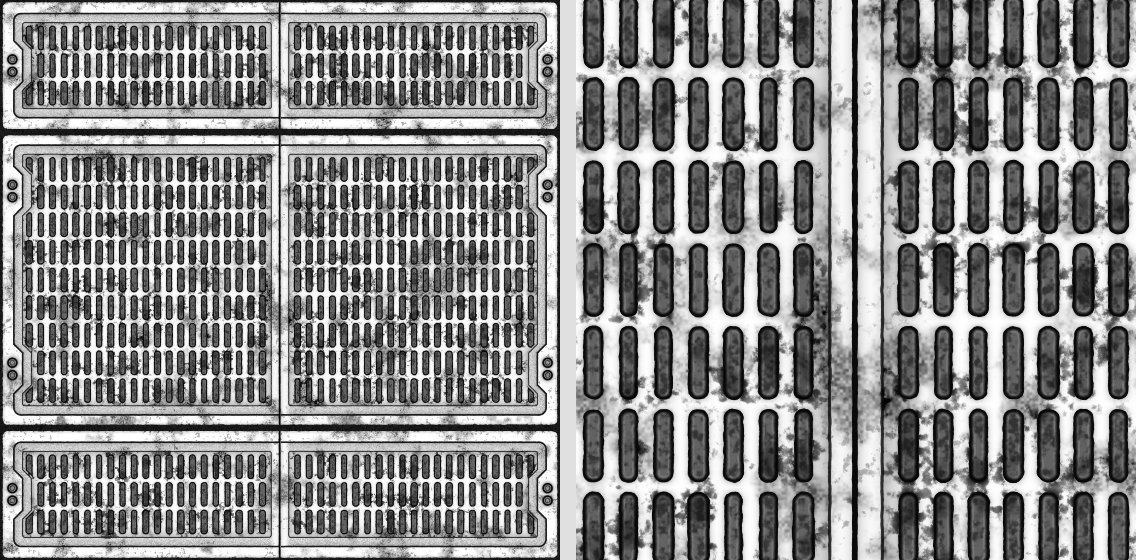
Left: the whole. Right: its middle third, enlarged.
Give the GLSL for this texture, as a WebGL 1 fragment shader.

```glsl
precision highp float;
// Worn white metal vent panels: three rows of slotted grilles split by a centre seam.
uniform vec2 u_resolution;

// Lengths are in units of 1/768 of the canvas, measured from its centre.
const float SIZE = 768.0;
const float PLATE_HALF_WIDTH = 380.5;
const float FRAME_HALF_WIDTH = 365.0;
const float RECESS_INNER = 12.0;
const float RECESS_OUTER = 353.0;
const float ROW_SPLIT = 202.5;
const float SIDE_CENTRE = 294.0;
const float MID_NOTCH = 122.0;
const vec3 MID_HALVES = vec3(198.5, 185.0, 172.5);  // plate, frame, recess
const vec3 SIDE_HALVES = vec3(87.0, 71.5, 59.0);
const vec2 NOTCH = vec2(12.0, 34.0);                // depth, half length
const vec2 SLOT_PITCH = vec2(16.0, 37.9);
const float SLOT_COLUMNS = 21.0;
const vec2 SLOT_HALF = vec2(4.6, 16.8);
const vec2 BOLT = vec2(367.0, 8.5);
const float BOLT_RADIUS = 7.0;
const float WHITE = 1.0;
const float CHANNEL = 0.82;
const float SLOT_LIGHT = 0.39;
const float SLOT_DARK = 0.2;
const float BLACK = 0.04;

float hash(vec2 p) {
  p = fract(p * vec2(0.1031, 0.1137));
  p += dot(p, p.yx + 33.33);
  return fract((p.x + p.y) * p.x * 17.0);
}

float noise(vec2 p) {
  vec2 i = floor(p), f = fract(p);
  f = f * f * (3.0 - 2.0 * f);
  return mix(mix(hash(i), hash(i + vec2(1, 0)), f.x),
             mix(hash(i + vec2(0, 1)), hash(i + vec2(1, 1)), f.x), f.y);
}

float fbm(vec2 p) {
  float sum = 0.0, amp = 0.5;
  for (int i = 0; i < 5; i++) {
    sum += amp * noise(p);
    p = mat2(1.6, 1.2, -1.2, 1.6) * p + 17.3;
    amp *= 0.5;
  }
  return sum;
}

float box(vec2 p, vec2 halfSize, float radius) {
  vec2 q = abs(p) - halfSize + radius;
  return length(max(q, 0.0)) + min(max(q.x, q.y), 0.0) - radius;
}

// Cuts a sloped notch around y = 0 into the side at x = edge.
float notched(float d, vec2 p, float edge) {
  float slope = (p.x - edge + NOTCH.y - abs(p.y)) * 0.7071;
  return max(d, min(p.x - edge + NOTCH.x, slope));
}

float fill(float d, float aa) { return 1.0 - smoothstep(-aa, aa, d); }
float line(float d, float halfWidth, float aa) { return fill(abs(d) - halfWidth, aa); }

void main() {
  vec2 uv = gl_FragCoord.xy / u_resolution;
  vec2 p = (uv - 0.5) * SIZE;
  float aa = 0.6 * SIZE / min(u_resolution.x, u_resolution.y);

  // Panel layout, mirrored on both axes
  vec2 m = abs(p);
  bool isMid = m.y < ROW_SPLIT;
  vec3 halves = isMid ? MID_HALVES : SIDE_HALVES;
  float panelY = isMid ? p.y : p.y - sign(p.y) * SIDE_CENTRE;
  vec2 local = vec2(m.x, panelY);
  vec2 notchPos = vec2(m.x, m.y - (isMid ? MID_NOTCH : SIDE_CENTRE));

  // Wear fields
  vec2 w = p + SIZE;
  float smudge = fbm(w * 0.045);
  float patches = fbm(w * 0.06 + 40.0);
  float grain = noise(w * 0.75);
  float fine = fbm(w * 0.3 + 9.0);
  float rough = (fine - 0.5) * 2.2;

  // Panel outlines
  float plate = box(local, vec2(PLATE_HALF_WIDTH, halves.x), 7.0);
  float frame = notched(box(local, vec2(FRAME_HALF_WIDTH, halves.y), 10.0), notchPos, FRAME_HALF_WIDTH);
  vec2 recessMid = vec2(0.5 * (RECESS_INNER + RECESS_OUTER), 0.0);
  vec2 recessHalf = vec2(0.5 * (RECESS_OUTER - RECESS_INNER), halves.z);
  float recess = notched(box(local - recessMid, recessHalf, 3.0), notchPos, RECESS_OUTER);

  // Worn metal with shaded channel and recess rim
  float tone = WHITE - 0.45 * smoothstep(0.48, 0.8, smudge) * (0.5 + grain);
  tone -= 0.3 * smoothstep(0.55, 0.72, fine) * smoothstep(0.35, 0.6, patches);
  float inChannel = fill(frame, aa) * smoothstep(-1.0, 8.0, m.x - 7.0);
  float channelTone = CHANNEL - 0.25 * exp(frame * 0.35) + 0.16 * (grain - 0.5);
  tone = mix(tone, min(tone, channelTone), inChannel * fill(-recess, aa));
  tone -= 0.3 * fill(recess, aa) * exp(min(recess, 0.0) * 0.14);
  tone -= 0.15 * smoothstep(-5.0, 0.0, plate + rough);

  // Slots, with uneven width and rough edges
  float column = clamp(floor(m.x / SLOT_PITCH.x), 1.0, SLOT_COLUMNS);
  float rowLimit = isMid ? 4.0 : 1.0;
  float row = clamp(floor(panelY / SLOT_PITCH.y + 0.5), -rowLimit, rowLimit);
  vec2 centre = vec2((column + 0.5) * SLOT_PITCH.x, row * SLOT_PITCH.y);
  vec2 id = vec2(column * sign(p.x) + 40.0, row + (isMid ? 20.0 : 40.0 + 9.0 * sign(p.y)));
  float halfWidth = SLOT_HALF.x + 1.1 * (hash(id * 7.3) - 0.5);
  float slot = box(local - centre, vec2(halfWidth, SLOT_HALF.y), halfWidth - 0.3);
  slot = max(slot + rough * 0.5, recess + 2.5);

  // Grime gathers around the slots
  float grime = smoothstep(0.5, 0.7, patches + 0.35 * (fine - 0.5)) * exp(-max(slot, 0.0) * 0.25);
  tone *= 1.0 - 0.85 * grime * smoothstep(0.38, 0.6, fine) * fill(recess, aa);
  tone *= 1.0 - 0.2 * exp(-max(slot, 0.0) * 0.9);
  float depth = smoothstep(-0.7, -2.3, slot);
  float mottle = smoothstep(0.25, 0.68, fine + 0.3 * (grain - 0.3));
  float slotTone = mix(BLACK, mix(SLOT_DARK, SLOT_LIGHT, mottle), depth);
  slotTone += 0.07 * line(slot + 2.4, 0.4, aa);
  slotTone *= 1.0 - 0.4 * smoothstep(0.52, 0.7, patches);
  tone = mix(tone, slotTone, fill(slot, aa));

  // Creases, seam and gaps
  tone = mix(tone, BLACK, 0.92 * line(frame + rough * 0.3, 1.1, aa) * step(1.0, m.x));
  tone = mix(tone, BLACK, 0.82 * line(recess + rough * 0.3, 0.7, aa));
  tone *= 1.0 - 0.25 * exp(-m.x * 0.35);
  tone = mix(tone, BLACK, line(p.x + 0.5, 1.3 + 0.3 * rough, aa));
  tone = mix(tone, BLACK + 0.1 * grain, fill(-plate - 0.3 - rough * 0.6, aa));

  // Paired bolts beside each notch
  float bolt = length(vec2(m.x - BOLT.x, abs(notchPos.y) - BOLT.y));
  float boltTone = 0.45 + 0.2 * grain - 0.3 * line(bolt - 3.2, 0.8, aa);
  tone *= 1.0 - 0.45 * exp(-max(bolt - BOLT_RADIUS, 0.0) * 0.5);
  tone = mix(tone, boltTone, fill(bolt - BOLT_RADIUS, aa));
  tone = mix(tone, BLACK, line(bolt - BOLT_RADIUS + 1.0, 1.1, aa));

  gl_FragColor = vec4(vec3(clamp(tone, 0.0, 1.0)), 1.0);
}
```
